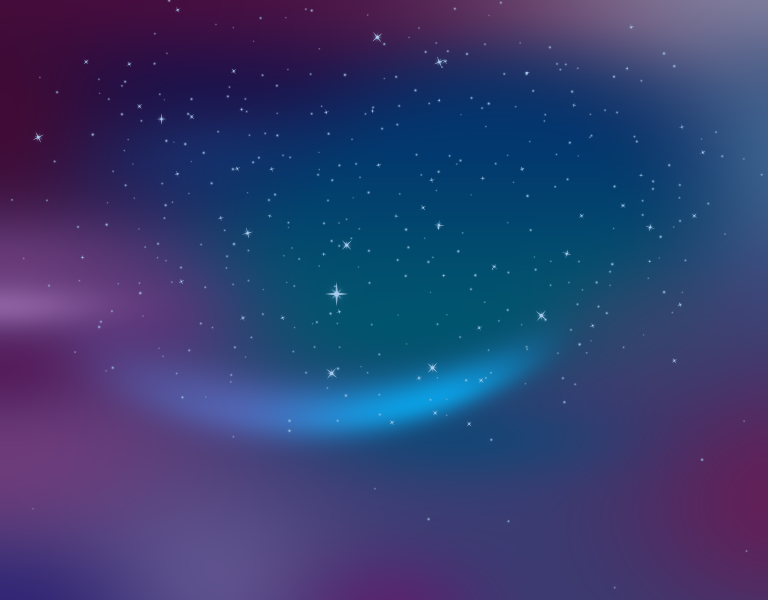
A WebGL 1 fragment shader for this background:

```glsl
precision highp float;
// Twilight nebula: a teal oval hollow, a glowing crescent below it and scattered stars.
uniform vec2 u_resolution;

#define ASPECT 1.28
#define OVAL_CENTRE vec2(0.75, 0.615)
#define OVAL_RADIUS vec2(0.50, 0.30)
#define OVAL_TILT 0.25
#define ARC_LOWEST vec2(0.51, 0.305)
#define ARC_BEND 0.67
#define STAR_CENTRE vec2(0.65, 0.65)
#define STAR_SPREAD vec2(0.58, 0.36)
#define STAR_TINT vec3(0.66, 0.80, 0.93)
#define GUIDE_STAR vec2(0.561, 0.510)

vec2 hash2(vec2 p) {
    vec3 q = fract(vec3(p.xyx) * vec3(0.1031, 0.103, 0.0973));
    q += dot(q, q.yzx + 33.33);
    return fract((q.xx + q.yz) * q.zy);
}

mat2 rotation(float a) {
    float c = cos(a), s = sin(a);
    return mat2(c, -s, s, c);
}

// Blends a soft elliptical patch of colour into the sky.
void glow(inout vec3 sky, vec2 p, vec2 centre, vec2 radius, vec3 tint, float amount) {
    vec2 d = (p - centre) / radius;
    sky = mix(sky, tint, amount * exp(-dot(d, d)));
}

// Four thin tapering rays along the axes.
float rays(vec2 q, float len, float width) {
    q = abs(q);
    float along = max(q.x, q.y) / len;
    float edge = width * max(1.0 - along, 0.0) - min(q.x, q.y);
    float px = 1.0 / u_resolution.y;
    return smoothstep(-0.5 * px, 0.7 * px, edge) * (1.0 - smoothstep(0.6, 1.0, along));
}

float sparkle(vec2 q, float size) {
    float halo = exp(-dot(q, q) / (size * size * 0.18));
    float cross4 = rays(q, size, size * 0.11);
    float diagonal = rays(rotation(0.7854) * q, size * 0.6, size * 0.09);
    return cross4 * 0.75 + diagonal * 0.45 + halo * 0.22;
}

float starDensity(vec2 p) {
    vec2 d = (p - STAR_CENTRE) / STAR_SPREAD;
    return 1.0 - smoothstep(0.75, 1.25, length(d));
}

// One jittered star per cell, kept where the density allows it.
float starLayer(vec2 p, float cell, float size, float share, float seed) {
    vec2 id = floor(p / cell);
    vec2 place = hash2(id + seed);
    vec2 pick = hash2(id + seed + 57.0);
    vec2 centre = (id + 0.2 + 0.6 * place) * cell;
    float keep = step(pick.x, share * starDensity(centre));
    float scale = size * mix(0.65, 1.0, pick.y);
    return keep * sparkle(rotation(pick.y * 1.2 - 0.3) * (p - centre), scale);
}

float dustLayer(vec2 p, float cell, float share, float seed) {
    vec2 id = floor(p / cell);
    vec2 pick = hash2(id + seed + 91.0);
    vec2 centre = (id + 0.15 + 0.7 * hash2(id + seed)) * cell;
    float keep = step(pick.x, share * (0.06 + starDensity(centre)));
    float radius = mix(0.0012, 0.0021, pick.y);
    return keep * exp(-dot(p - centre, p - centre) / (radius * radius)) * mix(0.4, 0.9, pick.y);
}

vec3 nebula(vec2 p) {
    vec3 sky = mix(vec3(0.22, 0.24, 0.45), vec3(0.11, 0.06, 0.28), smoothstep(0.45, 0.85, p.y));
    sky = mix(sky, vec3(0.27, 0.05, 0.25), smoothstep(0.84, 1.01, p.y));

    // Upper corners and right edge
    glow(sky, p, vec2(0.00, 0.80), vec2(0.18, 0.25), vec3(0.27, 0.04, 0.20), 0.9);
    glow(sky, p, vec2(1.30, 1.02), vec2(0.48, 0.20), vec3(0.57, 0.51, 0.62), 1.0);
    glow(sky, p, vec2(1.30, 0.74), vec2(0.26, 0.23), vec3(0.25, 0.41, 0.58), 0.9);
    glow(sky, p, vec2(1.30, 0.17), vec2(0.25, 0.21), vec3(0.40, 0.11, 0.33), 0.9);

    // Lower edge
    glow(sky, p, vec2(0.02, 0.24), vec2(0.38, 0.20), vec3(0.44, 0.23, 0.48), 0.95);
    glow(sky, p, vec2(0.34, 0.03), vec2(0.22, 0.16), vec3(0.40, 0.35, 0.58), 0.85);
    glow(sky, p, vec2(0.00, -0.02), vec2(0.22, 0.11), vec3(0.19, 0.14, 0.46), 0.95);
    glow(sky, p, vec2(0.65, -0.02), vec2(0.16, 0.10), vec3(0.37, 0.12, 0.42), 0.8);

    // Tilted oval hollow with its blue upper rim
    vec2 d = rotation(OVAL_TILT) * (p - OVAL_CENTRE) / OVAL_RADIUS;
    vec3 hollow = mix(vec3(0.0, 0.33, 0.43), vec3(0.01, 0.21, 0.43), smoothstep(0.45, 0.82, p.y));
    glow(sky, p, vec2(0.36, 0.73), vec2(0.18, 0.09), vec3(0.08, 0.21, 0.45), 0.7);
    sky = mix(sky, hollow, 1.0 - smoothstep(0.5, 1.2, length(d)));
    glow(sky, p, vec2(1.08, 0.45), vec2(0.15, 0.10), vec3(0.21, 0.27, 0.42), 0.6);
    glow(sky, p, vec2(0.76, 0.27), vec2(0.24, 0.07), vec3(0.05, 0.28, 0.46), 0.8);

    // Mauve mist on the left
    glow(sky, p, vec2(0.21, 0.47), vec2(0.20, 0.11), vec3(0.36, 0.20, 0.47), 0.85);
    glow(sky, p, vec2(0.00, 0.39), vec2(0.15, 0.08), vec3(0.33, 0.08, 0.33), 0.8);
    glow(sky, p, vec2(0.00, 0.55), vec2(0.22, 0.09), vec3(0.45, 0.25, 0.50), 0.8);
    glow(sky, p, vec2(0.00, 0.49), vec2(0.16, 0.035), vec3(0.58, 0.40, 0.66), 0.85);
    return sky;
}

// Bowl-shaped ribbon: violet on the left, cyan on the right, crisper underneath.
void crescent(inout vec3 sky, vec2 p) {
    float dx = p.x - ARC_LOWEST.x;
    float slope = 2.0 * ARC_BEND * dx;
    float away = (p.y - ARC_LOWEST.y - ARC_BEND * dx * dx) / sqrt(1.0 + slope * slope);
    float width = mix(0.052, 0.034, smoothstep(0.3, 0.9, p.x)) * (away > 0.0 ? 1.2 : 0.85);
    float ends = smoothstep(0.07, 0.42, p.x) * (1.0 - smoothstep(0.72, 0.98, p.x));
    vec3 tint = mix(vec3(0.33, 0.39, 0.70), vec3(0.04, 0.63, 0.90), smoothstep(0.35, 0.70, p.x));
    sky = mix(sky, tint, 0.95 * ends * exp(-away * away / (width * width)));
}

void main() {
    vec2 p = gl_FragCoord.xy / u_resolution * vec2(ASPECT, 1.0);
    vec3 sky = nebula(p);
    crescent(sky, p);
    float light = sparkle(p - GUIDE_STAR, 0.023);
    light += starLayer(p, 0.17, 0.014, 0.5, 3.0) + starLayer(p, 0.085, 0.007, 0.5, 19.0);
    light += dustLayer(p, 0.05, 0.6, 7.0) + dustLayer(p, 0.036, 0.3, 41.0);
    gl_FragColor = vec4(mix(sky, STAR_TINT, clamp(light, 0.0, 1.0)), 1.0);
}
```
